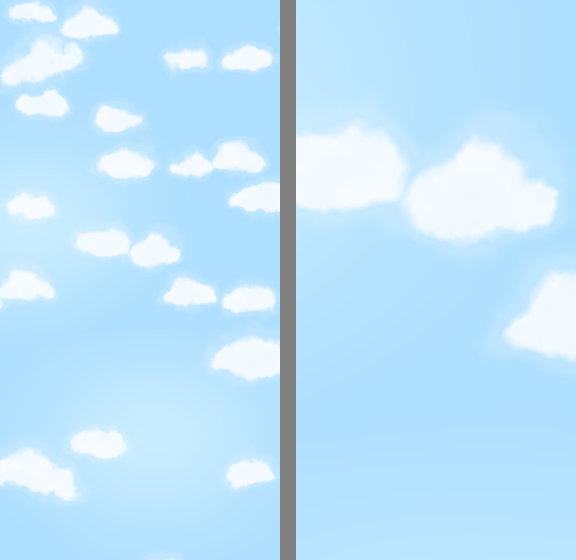
Left: the whole. Right: its middle third, enlarged.
A Shadertoy shader for this texture:

```glsl
// Pale blue sky with small scattered cumulus clouds and three larger banks.
// Each cloud is a row of Gaussian puffs, frayed by fractal value noise;
// small clouds sit on a jittered grid, banks alternate between the sides.

const vec3 SKY_BLUE = vec3(0.68, 0.873, 1.0);
const vec3 SKY_GLOW = vec3(0.79, 0.925, 1.0);
const vec3 CLOUD_WHITE = vec3(0.98, 0.99, 1.0);
const vec2 CELL_SIZE = vec2(1.0 / 4.0, 1.0 / 6.0);

float hash(vec2 p) {
    vec3 q = fract(p.xyx * 0.1031);
    q += dot(q, q.yzx + 33.33);
    return fract((q.x + q.y) * q.z);
}

float valueNoise(vec2 p) {
    vec2 cell = floor(p);
    vec2 f = fract(p);
    f = f * f * (3.0 - 2.0 * f);
    vec2 e = vec2(0.0, 1.0);
    return mix(mix(hash(cell), hash(cell + e.yx), f.x),
               mix(hash(cell + e.xy), hash(cell + e.yy), f.x), f.y);
}

float fbm(vec2 p) {
    float sum = 0.0;
    float amplitude = 0.5;
    for (int i = 0; i < 5; i++) {
        sum += amplitude * valueNoise(p);
        p = mat2(1.6, 1.2, -1.2, 1.6) * p + 7.3;
        amplitude *= 0.5;
    }
    return sum;
}

// Density of one cloud; p is measured in half widths of the cloud.
float cloudDensity(vec2 p, float seed) {
    p.y *= p.y < 0.0 ? 1.35 : 1.0;
    float density = 0.0;
    for (int i = 0; i < 5; i++) {
        float along = float(i) * 0.5 - 1.0;
        float bulge = 1.0 - along * along;
        float variety = hash(vec2(float(i) * 3.7, seed * 91.0));
        vec2 center = vec2(along * 0.64, bulge * 0.22 * variety + 0.08 * variety);
        float radius = mix(0.29, 0.46, bulge) * (0.85 + 0.3 * variety);
        vec2 d = (p - center) / radius;
        density += exp(-dot(d, d));
    }
    return density;
}

// Small clouds: dense in the upper part, rare in the lower part.
float scatteredClouds(vec2 p) {
    float density = 0.0;
    vec2 home = floor(p / CELL_SIZE);
    for (int j = -1; j <= 1; j++) {
        for (int i = -1; i <= 1; i++) {
            vec2 cell = home + vec2(i, j);
            float coverage = mix(0.14, 0.57, step(5.0, cell.y));
            float order = fract(dot(cell, vec2(0.7549, 0.5698)) + 0.2);
            float seed = hash(cell + 41.0);
            vec2 jitter = vec2(seed, hash(cell + 83.0)) - 0.5;
            vec2 center = (cell + 0.5 + jitter * vec2(0.6, 0.5)) * CELL_SIZE;
            float size = mix(0.095, 0.122, hash(cell + 17.0));
            float density1 = cloudDensity((p - center) / size, seed);
            density = max(density, step(order, coverage) * density1);
        }
    }
    return density;
}

// Three large banks, closer together toward the bottom.
float cloudBanks(vec2 p) {
    float density = 0.0;
    for (int i = 0; i < 3; i++) {
        float n = float(i);
        vec2 center = vec2(mix(0.14, 0.92, mod(n, 2.0)), 1.75 * pow(0.4, n));
        vec2 q = (p - center) / 0.175;
        q.y += 0.3 * q.x * (n - 1.0);
        density = max(density, 0.88 * cloudDensity(q, n + 0.37));
    }
    return density;
}

float glow(vec2 p, vec2 center, vec2 spread) {
    vec2 d = (p - center) / spread;
    return exp(-dot(d, d));
}

void mainImage(out vec4 fragColor, in vec2 fragCoord) {
    vec2 p = fragCoord / iResolution.x;

    // Sky with broad soft light
    float light = glow(p, vec2(0.55, 0.42), vec2(0.38, 0.3));
    light = max(light, glow(p, vec2(0.12, 1.2), vec2(0.36, 0.28)));
    light += 0.16 * (fbm(p * vec2(2.0, 3.5)) - 0.4);
    vec3 color = mix(SKY_BLUE, SKY_GLOW, clamp(light, 0.0, 1.0));

    // Curl the outlines, then fray and hollow the density
    vec2 curl = vec2(fbm(p * 17.0 + 3.1), fbm(p * 17.0 + 19.7)) - 0.48;
    vec2 q = p + curl * 0.055;
    float density = max(scatteredClouds(q), cloudBanks(q));
    density *= 0.35 + 1.3 * fbm(p * 22.0 + curl);

    // Thin veil around bright bodies
    float veil = 0.2 * smoothstep(0.02, 0.4, density);
    float body = smoothstep(0.3, 1.2, density);
    float texture1 = 0.9 + 0.16 * (fbm(p * 30.0 + 5.0) - 0.4);
    color = mix(color, CLOUD_WHITE, clamp(max(veil, body * texture1), 0.0, 1.0));

    fragColor = vec4(color, 1.0);
}
```
